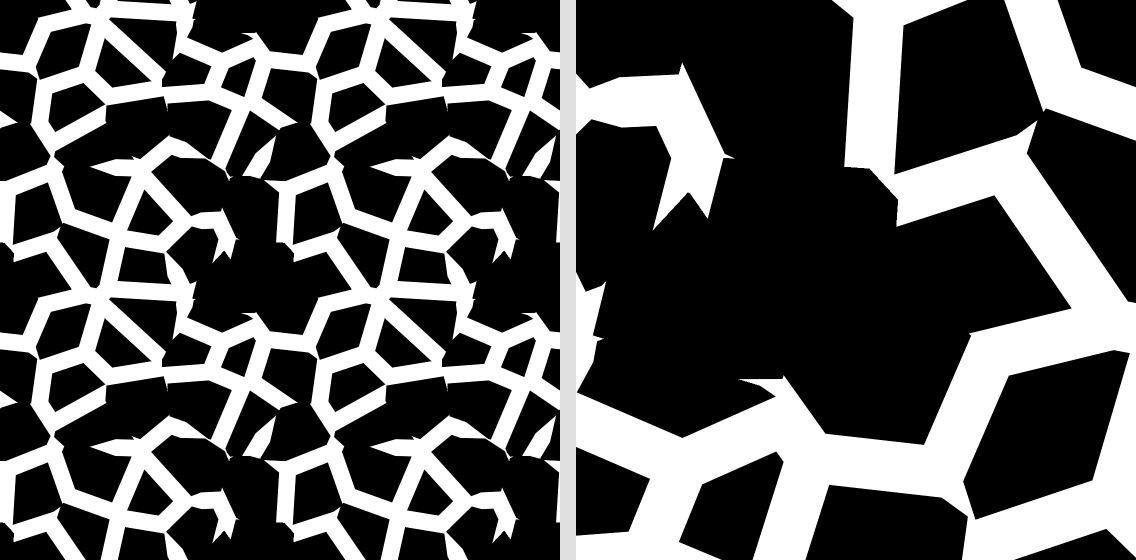
Left, the full canvas; right, a detail of the centre.
Reproduce this pattern procedurally as a Shadertoy shader.

```glsl
// Tiling cracked-shell pattern: black cells, white bands, broken-off spikes and open gaps.

const float TILES       = 2.0;    // repeats across and down
const float CELLS       = 5.0;    // cells along one repeat
const float JITTER      = 0.86;   // scatter of the cell sites
const float HALF_BAND   = 0.15;   // half band width, in cells
const float GAP_SHARE   = 0.11;   // share of bands left out
const float SPIKE_SHARE = 0.30;   // share of bands that taper to a point
const float SPIKE_START = -0.18;  // where a spike ends, along its edge
const float SPIKE_LEN   = 0.46;   // length of the taper
const float OPEN_RADIUS = 0.80;   // merged patch around each repeat corner
const uint  SEED        = 17u;
const vec3  CELL_COLOR  = vec3(0.0);
const vec3  BAND_COLOR  = vec3(1.0);

// Three random values per cell, wrapping with the repeat
vec3 cellRandom(vec2 cell) {
    uvec3 v = uvec3(uvec2(mod(cell + 0.5, CELLS)), SEED);
    v = v * 1664525u + 1013904223u;
    v.x += v.y * v.z; v.y += v.z * v.x; v.z += v.x * v.y;
    v ^= v >> 16u;
    v.x += v.y * v.z; v.y += v.z * v.x; v.z += v.x * v.y;
    return vec3(v >> 8u) / 16777216.0;
}

vec2 sitePosition(vec2 cell, vec3 rnd) {
    return cell + 0.5 + JITTER * (rnd.xy - 0.5);
}

// Half width of the band between two sites; negative where it is absent
float bandHalfWidth(vec2 p, vec2 middle, vec2 normal, float pick) {
    vec2 fromCorner = middle - CELLS * round(middle / CELLS);
    if (pick < GAP_SHARE || length(fromCorner) < OPEN_RADIUS) return -HALF_BAND;
    if (pick > GAP_SHARE + SPIKE_SHARE) return HALF_BAND;

    // The tangent has the same direction seen from either side
    vec2 tangent = vec2(-normal.y, normal.x);
    if (tangent.y < 0.0) tangent = -tangent;
    if (fract(pick * 37.0) < 0.5) tangent = -tangent;
    float along = dot(p - middle, tangent);
    return HALF_BAND * clamp((along - SPIKE_START) / SPIKE_LEN, -1.0, 1.0);
}

// Signed distance to the bands, negative inside them
float bandDistance(vec2 p) {
    vec2 home = floor(p), nearCell = home, nearSite = p;
    float nearest = 1e3, nearKey = 0.0;

    // Closest site
    for (int y = -1; y <= 1; y++)
    for (int x = -1; x <= 1; x++) {
        vec2 cell = home + vec2(x, y);
        vec3 rnd = cellRandom(cell);
        vec2 site = sitePosition(cell, rnd);
        vec2 offset = site - p;
        float d = dot(offset, offset);
        if (d < nearest) {
            nearest = d;
            nearCell = cell;
            nearSite = site;
            nearKey = rnd.z;
        }
    }

    // Closest band around that site
    float dist = 1e3;
    for (int y = -2; y <= 2; y++)
    for (int x = -2; x <= 2; x++) {
        if (x == 0 && y == 0) continue;
        vec2 cell = nearCell + vec2(x, y);
        vec3 rnd = cellRandom(cell);
        vec2 site = sitePosition(cell, rnd);
        vec2 middle = 0.5 * (site + nearSite);
        vec2 normal = normalize(site - nearSite);
        float edge = dot(middle - p, normal);
        float pick = fract(nearKey + rnd.z);
        dist = min(dist, edge - bandHalfWidth(p, middle, normal, pick));
    }
    return dist;
}

void mainImage(out vec4 fragColor, in vec2 fragCoord) {
    vec2 scale = TILES * CELLS / iResolution.xy;
    float softness = 0.3 * max(scale.x, scale.y);

    // Four samples also smooth the notches where bands break
    float band = 0.0;
    for (int i = 0; i < 4; i++) {
        vec2 shift = 0.5 * vec2(i & 1, i >> 1) - 0.25;
        float d = bandDistance((fragCoord + shift) * scale);
        band += 0.25 * (1.0 - smoothstep(-softness, softness, d));
    }
    fragColor = vec4(mix(CELL_COLOR, BAND_COLOR, band), 1.0);
}
```
